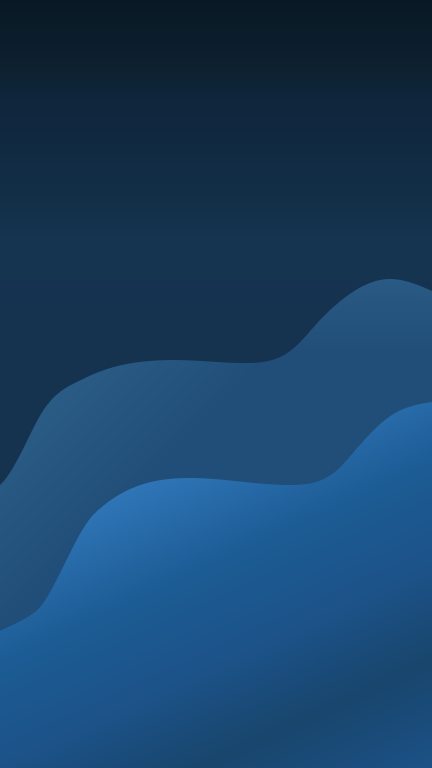
Reproduce this background procedurally as a WebGL 1 fragment shader.

```glsl
precision highp float;

uniform vec2 u_resolution;

// Cubic height between two knots holding (x, height, slope)
float hermite(float x, vec3 a, vec3 b) {
  float span = b.x - a.x;
  float t = (x - a.x) / span;
  float s = 1.0 - t;
  return s * s * ((1.0 + 2.0 * t) * a.y + t * span * a.z)
       + t * t * ((3.0 - 2.0 * t) * b.y - s * span * b.z);
}

// Carries a curve on to its next knot
void extend(inout float height, inout vec3 knot, vec3 next, float x) {
  if (x >= knot.x) height = hermite(x, knot, next);
  knot = next;
}

float backWave(float x) {
  vec3 knot = vec3(0.0, 0.3685, 0.5);
  float h = knot.y;
  extend(h, knot, vec3(0.051, 0.4128, 1.1), x);
  extend(h, knot, vec3(0.104, 0.4688, 0.79), x);
  extend(h, knot, vec3(0.197, 0.5078, 0.28), x);
  extend(h, knot, vec3(0.405, 0.5312, 0.0), x);
  extend(h, knot, vec3(0.567, 0.5273, 0.0), x);
  extend(h, knot, vec3(0.683, 0.5482, 0.5), x);
  extend(h, knot, vec3(0.752, 0.5898, 0.55), x);
  extend(h, knot, vec3(0.903, 0.6367, 0.0), x);
  extend(h, knot, vec3(1.0, 0.6211, -0.25), x);
  return h;
}

float frontWave(float x) {
  vec3 knot = vec3(0.0, 0.1784, 0.28);
  float h = knot.y;
  extend(h, knot, vec3(0.081, 0.2031, 0.42), x);
  extend(h, knot, vec3(0.139, 0.2539, 1.12), x);
  extend(h, knot, vec3(0.22, 0.332, 0.53), x);
  extend(h, knot, vec3(0.44, 0.3776, 0.0), x);
  extend(h, knot, vec3(0.671, 0.3685, 0.0), x);
  extend(h, knot, vec3(0.799, 0.3984, 0.65), x);
  extend(h, knot, vec3(0.891, 0.4531, 0.45), x);
  extend(h, knot, vec3(1.0, 0.4766, 0.08), x);
  return h;
}

// Smooth coverage below a curve, given its height here and one pixel right
float coverage(float y, float height, float nextHeight) {
  float rise = (nextHeight - height) * u_resolution.y;
  float dist = (height - y) * u_resolution.y / sqrt(1.0 + rise * rise);
  return clamp(dist + 0.5, 0.0, 1.0);
}

float ramp(float a, float b, float v) {
  return clamp((v - a) / (b - a), 0.0, 1.0);
}

vec3 skyColor(float depth) {
  vec3 c = mix(vec3(0.035, 0.094, 0.141), vec3(0.051, 0.129, 0.190), ramp(0.0, 0.09, depth));
  c = mix(c, vec3(0.059, 0.147, 0.235), ramp(0.09, 0.13, depth));
  c = mix(c, vec3(0.067, 0.176, 0.267), ramp(0.13, 0.234, depth));
  c = mix(c, vec3(0.084, 0.206, 0.314), ramp(0.234, 0.32, depth));
  return mix(c, vec3(0.081, 0.199, 0.311), ramp(0.32, 0.40, depth));
}

vec3 backColor(vec2 uv) {
  float leftGlow = 1.0 - ramp(-0.40, -0.18, 0.5625 * uv.x - uv.y);
  float crestGlow = ramp(0.538, 0.642, uv.y);
  float glow = max(leftGlow * (1.0 - smoothstep(0.5, 0.7, uv.x)), crestGlow);
  return mix(vec3(0.125, 0.305, 0.470), vec3(0.165, 0.357, 0.522), glow);
}

vec3 frontColor(vec2 uv) {
  float depth = 1.0 - uv.y + 0.26 * uv.x;
  vec3 c = mix(vec3(0.188, 0.463, 0.722), vec3(0.110, 0.358, 0.580), ramp(0.71, 0.866, depth));
  c = mix(c, vec3(0.110, 0.322, 0.533), ramp(0.866, 1.0, depth));
  c = mix(c, vec3(0.094, 0.272, 0.424), ramp(1.0, 1.12, depth));
  return mix(c, vec3(0.110, 0.322, 0.533), ramp(1.12, 1.263, depth));
}

void main() {
  vec2 uv = gl_FragCoord.xy / u_resolution;
  float nextX = uv.x + 1.0 / u_resolution.x;

  vec3 color = skyColor(1.0 - uv.y);
  float back = coverage(uv.y, backWave(uv.x), backWave(nextX));
  color = mix(color, backColor(uv), back);
  float front = coverage(uv.y, frontWave(uv.x), frontWave(nextX));
  color = mix(color, frontColor(uv), front);

  gl_FragColor = vec4(color, 1.0);
}
```
